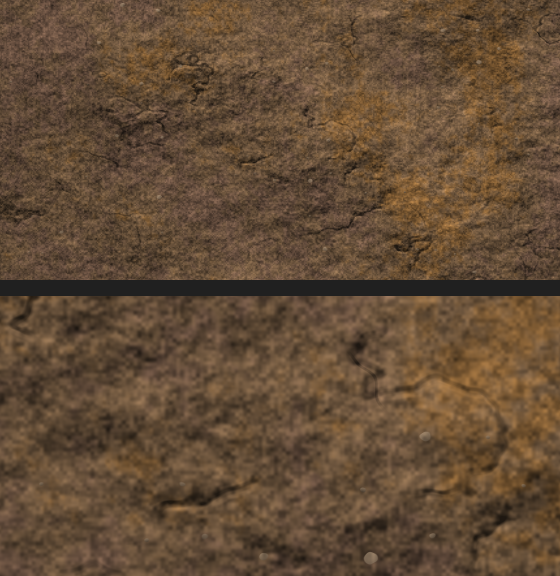
Top, the full canvas; bottom, a detail of the centre.
A WebGL 2 fragment shader for this texture:

```glsl
#version 300 es
precision highp float;

uniform vec2 u_resolution;
out vec4 fragColor;

const vec3 EARTH = vec3(0.393, 0.307, 0.221);
const vec3 OCHRE_TINT = vec3(1.10, 1.01, 0.78);
const vec3 UMBER_TINT = vec3(0.97, 0.95, 1.06);
const vec3 STONE = vec3(0.56, 0.48, 0.39);
const vec2 LIGHT_STEP = vec2(-0.0025, 0.0055);
const float RELIEF_GAIN = 2.1;
const float GRAIN_GAIN = 0.36;
const float PATCH_GAIN = 0.60;
const float CLUMP_GAIN = 0.45;
const float CREVICE_DEPTH = 0.30;
const float STONE_CELLS = 15.0;
const float STONE_SHARE = 0.13;
const int STRANDS = 7;

float hash(vec2 p) {
    return fract(sin(dot(p, vec2(127.1, 311.7))) * 43758.5453);
}

float noise(vec2 p) {
    vec2 cell = floor(p), f = fract(p);
    f = f * f * (3.0 - 2.0 * f);
    float low = mix(hash(cell), hash(cell + vec2(1, 0)), f.x);
    float high = mix(hash(cell + vec2(0, 1)), hash(cell + vec2(1, 1)), f.x);
    return mix(low, high, f.y);
}

// Layered noise, centred on zero
float fbm(vec2 p) {
    float sum = 0.0, amp = 0.5;
    for (int i = 0; i < 4; i++) {
        sum += amp * (noise(p) - 0.5);
        p = mat2(1.6, 1.2, -1.2, 1.6) * p + 17.3;
        amp *= 0.5;
    }
    return sum;
}

// Lumpy ground height, slightly stretched sideways
float height(vec2 p) {
    p += 0.02 * vec2(noise(p * 13.0), noise(p * 13.0 + 41.0));
    return 1.3 * fbm(p * vec2(13.0, 17.0) + 5.0);
}

// Thin broken cracks along a noise contour
float crevice(vec2 p) {
    float contour = abs(fbm(p * vec2(6.0, 10.0) + 63.0));
    float gate = smoothstep(0.52, 0.75, noise(p * 9.0 + 29.0));
    return gate * (1.0 - smoothstep(0.005, 0.035, contour));
}

// Small pale stones: x is coverage, y is shading, z is a random tone
vec3 stones(vec2 p, float pixel) {
    vec2 cell = floor(p * STONE_CELLS);
    float tone = hash(cell + 7.7);
    vec2 centre = 0.25 + 0.5 * vec2(hash(cell + 3.1), hash(cell + 9.4));
    vec2 d = (fract(p * STONE_CELLS) - centre) / STONE_CELLS;
    d.y *= 1.3;
    float radius = mix(0.003, 0.009, tone * tone);
    float edge = length(d) + 0.004 * (noise(p * 150.0) - 0.5);
    float cover = 1.0 - smoothstep(radius - pixel, radius + pixel, edge);
    cover *= step(hash(cell + 21.0), STONE_SHARE);
    return vec3(cover, dot(d, normalize(LIGHT_STEP)) / radius, tone);
}

// Fine curved root strands
float strands(vec2 p, float pixel) {
    float ink = 0.0;
    for (int i = 0; i < STRANDS; i++) {
        float id = float(i);
        vec2 d = p - vec2(2.0 * hash(vec2(id, 2.0)), hash(vec2(id, 5.0)));
        float a = 1.57 + 1.6 * (hash(vec2(id, 8.0)) - 0.5);
        d = vec2(dot(d, vec2(cos(a), sin(a))), dot(d, vec2(-sin(a), cos(a))));
        float bend = 3.0 * d.x * d.x + 0.012 * noise(vec2(d.x * 40.0, id));
        float reach = mix(0.04, 0.09, hash(vec2(id, 11.0)));
        float line = 1.0 - smoothstep(0.0008, 0.0015 + pixel, abs(d.y - bend));
        ink = max(ink, line * smoothstep(reach, reach * 0.5, abs(d.x)));
    }
    return ink;
}

void main() {
    vec2 p = gl_FragCoord.xy / u_resolution.y;
    float pixel = 1.0 / u_resolution.y;

    // Broad stains and the change from smooth to rugged ground
    float stain = fbm(p * vec2(2.6, 3.4) + 12.0);
    float rough = clamp(0.65 + 0.25 * p.x + 2.0 * fbm(p * 3.0 + 80.0), 0.5, 1.4);

    // Relief lit from above, then clumps and grit
    float relief = height(p) - height(p + LIGHT_STEP);
    float grit = noise(p * 108.0) + noise(p * 215.0 + 31.0) - 1.0;
    float tone = 1.0 + RELIEF_GAIN * rough * relief + GRAIN_GAIN * grit;
    tone += PATCH_GAIN * stain + CLUMP_GAIN * fbm(p * vec2(20.0, 25.0) + 50.0);

    // Crevices shade the ground and catch light on the lower lip
    float crack = crevice(p);
    float lip = max(crevice(p + LIGHT_STEP * 1.5) - crack, 0.0);
    tone += CREVICE_DEPTH * rough * (0.5 * lip - crack);
    tone -= 0.22 * strands(p, pixel);

    // Ochre and umber colouring
    float hue = fbm(p * 4.0 + 140.0) + 0.5 * fbm(p * 45.0 + 90.0);
    vec3 tint = mix(vec3(1.0), OCHRE_TINT, smoothstep(0.0, 0.28, hue));
    tint = mix(tint, UMBER_TINT, smoothstep(0.0, 0.28, -hue));
    vec3 color = EARTH * tint * max(tone, 0.3);

    vec3 stone = stones(p, pixel);
    vec3 stoneColor = STONE * (0.85 + 0.2 * stone.y + 0.3 * (stone.z - 0.5) + 0.2 * grit);
    color = mix(color, stoneColor, 0.75 * stone.x);
    fragColor = vec4(clamp(color, 0.0, 1.0), 1.0);
}
```
